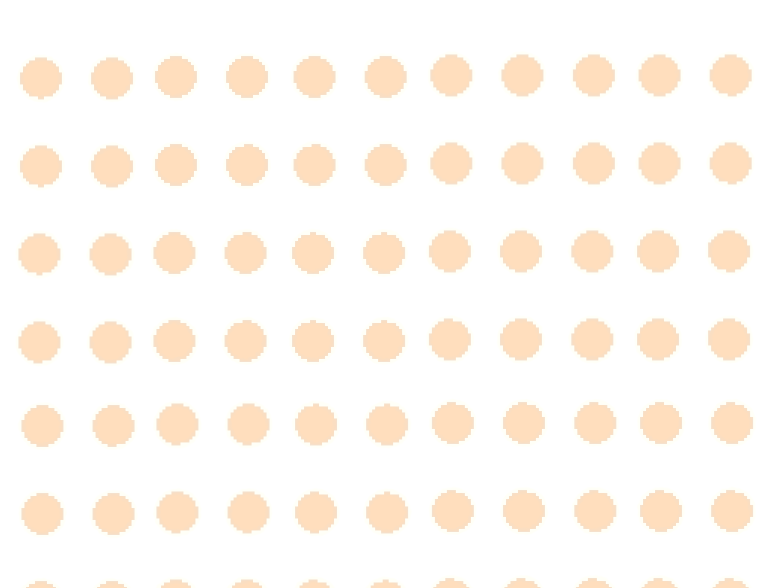
Give the GLSL for this pattern, as a Shadertoy shader.

```glsl
// Rows of peach dots with stepped edges and slightly uneven spacing on white.
// Lengths are in units of 1/392 of the canvas height.
#define UNITS_TALL 392.0
#define COUNT vec2(11.0, 7.0)
#define FIRST vec2(27.3, 52.3)
#define PITCH vec2(45.6, 58.67)
#define RADIUS 13.8
#define STEP_SIZE 2.0
#define EDGE_WEAR 0.5
#define PEACH vec3(1.0, 0.87, 0.74)
#define RIM vec3(0.98, 0.87, 0.76)
#define EDGE vec3(0.96, 0.88, 0.80)
#define HALO vec3(1.0, 1.0, 0.97)

vec2 hashGradient(vec2 cell) {
    vec2 h = vec2(dot(cell, vec2(127.1, 311.7)), dot(cell, vec2(269.5, 183.3)));
    return fract(sin(h) * 43758.5) * 2.0 - 1.0;
}

float gradientNoise(vec2 p) {
    vec2 i = floor(p), f = p - i;
    vec2 w = f * f * f * (f * (f * 6.0 - 15.0) + 10.0);
    vec2 e = vec2(1.0, 0.0);
    float low = mix(dot(hashGradient(i), f), dot(hashGradient(i + e), f - e), w.x);
    float high = mix(dot(hashGradient(i + e.yx), f - e.yx),
                     dot(hashGradient(i + e.xx), f - e.xx), w.x);
    return mix(low, high, w.y);
}

// Dot centre, with the uneven column gaps and the small shifts between rows
vec2 dotCentre(vec2 id) {
    float late = step(7.5, id.x);
    vec2 c = FIRST + id * PITCH;
    c.x += 1.8 * mod(id.x + late, 2.0) + 2.0 * late;
    c.x -= 1.2 * step(abs(id.x - 2.5), 0.6);
    c.x += step(3.5, id.y) * step(id.y, 5.5) - step(1.5, id.y) * step(id.y, 3.5);
    c.y -= min(floor((id.x + 2.0) / 4.0), 2.0) + 3.0 * step(3.5, id.y);
    return c;
}

// Whether one square step of the dot is filled
float filledStep(vec2 cell, vec2 id) {
    vec2 q = (cell + 0.5) * STEP_SIZE * vec2(1.0, 1.03);
    float wear = EDGE_WEAR * gradientNoise(cell * 0.63 + id * 0.17);
    return step(length(q), RADIUS + wear);
}

// Stepped disc, blended softly across the borders of its steps
float steppedDisc(vec2 q, vec2 id, float pixel) {
    vec2 g = q / STEP_SIZE - 0.5;
    vec2 cell = floor(g);
    float soft = clamp(0.6 * pixel / STEP_SIZE, 0.2, 0.5);
    vec2 w = smoothstep(0.5 - soft, 0.5 + soft, g - cell);
    vec2 e = vec2(1.0, 0.0);
    return mix(mix(filledStep(cell, id), filledStep(cell + e, id), w.x),
               mix(filledStep(cell + e.yx, id), filledStep(cell + e.xx, id), w.x), w.y);
}

void mainImage(out vec4 fragColor, in vec2 fragCoord) {
    float pixel = UNITS_TALL / iResolution.y;
    vec2 p = vec2(fragCoord.x, iResolution.y - fragCoord.y) * pixel;

    // Nearest dot
    vec2 id = clamp(floor((p - FIRST) / PITCH + 0.5), vec2(0.0), COUNT - 1.0);
    vec2 q = p - dotCentre(id);
    float d = length(q) - RADIUS;

    // Faint tonal drift toward the rim
    float drift = gradientNoise(p * 0.3);
    vec3 fill = mix(PEACH, RIM, smoothstep(-3.2, -1.2, d + 2.0 * drift));
    fill = mix(fill, EDGE, smoothstep(-1.0, 0.0, d));

    // Pale halo just outside the dot
    float halo = 1.0 - smoothstep(1.2, 2.8, d + drift);
    vec3 ground = mix(vec3(1.0), HALO, halo);

    fragColor = vec4(mix(ground, fill, steppedDisc(q, id, pixel)), 1.0);
}
```
